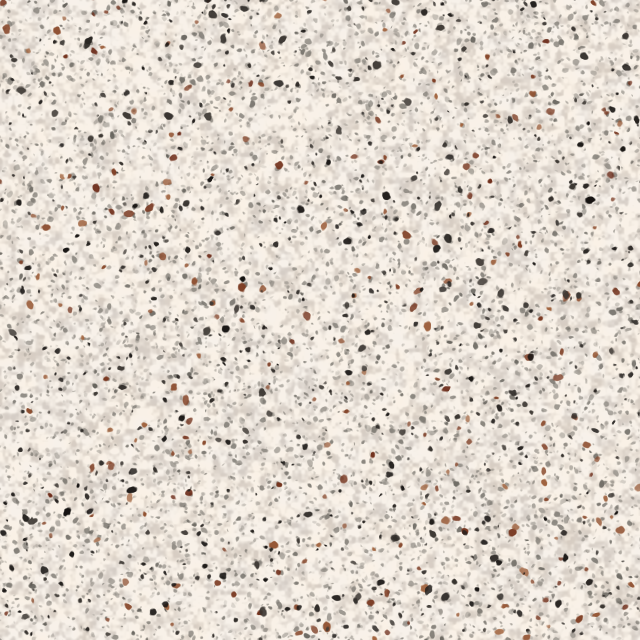
Write a Shadertoy shader that draws this texture.

```glsl
// Fine terrazzo: cream stone with scattered grey, rust and black grains.

const vec3 CREAM      = vec3(0.975, 0.947, 0.910);
const vec3 PALE_GREY  = vec3(0.840, 0.805, 0.770);
const vec3 MID_GREY   = vec3(0.600, 0.580, 0.550);
const vec3 DARK_GREY  = vec3(0.360, 0.350, 0.325);
const vec3 TAN        = vec3(0.640, 0.400, 0.250);
const vec3 RUST       = vec3(0.400, 0.140, 0.070);
const vec3 CHARCOAL   = vec3(0.250, 0.230, 0.210);
const vec3 BLACK      = vec3(0.070, 0.060, 0.055);

// Integer hash: three random values in 0..1 per cell and seed
vec3 hash3(vec2 cell, int seed) {
    uvec3 v = uvec3(ivec3(ivec2(cell), seed));
    v = v * 1664525u + 1013904223u;
    v.x += v.y * v.z; v.y += v.z * v.x; v.z += v.x * v.y;
    v ^= v >> 16u;
    v.x += v.y * v.z; v.y += v.z * v.x; v.z += v.x * v.y;
    return vec3(v >> 8u) / 16777216.0;
}

float valueNoise(vec2 p, int seed) {
    vec2 cell = floor(p);
    vec2 f = fract(p);
    f = f * f * (3.0 - 2.0 * f);
    float low = mix(hash3(cell, seed).x, hash3(cell + vec2(1, 0), seed).x, f.x);
    float high = mix(hash3(cell + vec2(0, 1), seed).x, hash3(cell + vec2(1, 1), seed).x, f.x);
    return mix(low, high, f.y);
}

// Distance to a slightly stretched, randomly turned grain
float grainDistance(vec2 p, float radius, float angle, float stretch) {
    float c = cos(angle), s = sin(angle);
    p = mat2(c, -s, s, c) * p;
    return length(p * vec2(1.0 / stretch, stretch)) - radius;
}

// Lays one jittered layer of grains over the given colour
vec3 scatterGrains(vec3 under, vec2 uv, float cells, float density, vec2 radii,
                   vec3 light, vec3 dark, vec2 opacity, float soft, int seed) {
    vec2 home = floor(uv * cells);
    vec3 color = under;
    for (int y = -1; y <= 1; y++) {
        for (int x = -1; x <= 1; x++) {
            vec2 cell = home + vec2(x, y);
            vec3 place = hash3(cell, seed);
            if (place.z > density) continue;
            vec3 form = hash3(cell, seed + 1);
            vec3 tint = hash3(cell, seed + 2);
            float radius = mix(radii.x, radii.y, form.x * form.x);
            vec2 offset = uv - (cell + place.xy) / cells;
            float d = grainDistance(offset, radius, form.y * 6.2832, 1.0 + 0.3 * form.z);
            float cover = 1.0 - smoothstep(-soft, soft, d);
            color = mix(color, mix(light, dark, tint.x), cover * mix(opacity.x, opacity.y, tint.y));
        }
    }
    return color;
}

// Cloudy cream ground with fine grey mottling
vec3 stoneGround(vec2 uv) {
    float mottle = 0.6 * valueNoise(uv * 95.0, 1) + 0.4 * valueNoise(uv * 190.0, 2);
    float cloud = valueNoise(uv * 7.0, 3) + valueNoise(uv * 17.0, 4) - 1.0;
    float grey = smoothstep(0.33, 0.87, mottle + 0.08 * cloud);
    float warmth = valueNoise(uv * 45.0, 5) - 0.5;
    return mix(CREAM, PALE_GREY, grey) + warmth * vec3(0.012, 0.0, -0.018);
}

void mainImage(out vec4 fragColor, in vec2 fragCoord) {
    float canvas = min(iResolution.x, iResolution.y);
    vec2 uv = fragCoord / canvas;
    float soft = max(0.0015, 0.75 / canvas);

    // Ragged outlines from a small warp
    vec2 warp = vec2(valueNoise(uv * 210.0, 6), valueNoise(uv * 210.0, 7)) - 0.5;
    vec2 p = uv + 0.0022 * warp;

    vec3 color = stoneGround(uv);
    color = scatterGrains(color, p, 130.0, 0.24, vec2(0.0014, 0.0034),
                          MID_GREY, DARK_GREY, vec2(0.20, 0.70), soft, 10);
    color = scatterGrains(color, p, 80.0, 0.24, vec2(0.0022, 0.0050),
                          MID_GREY, DARK_GREY, vec2(0.45, 0.95), soft, 20);
    color = scatterGrains(color, p, 40.0, 0.16, vec2(0.0028, 0.0066),
                          TAN, RUST, vec2(0.70, 1.00), soft, 30);
    color = scatterGrains(color, p, 70.0, 0.07, vec2(0.0016, 0.0030),
                          CHARCOAL, BLACK, vec2(0.70, 1.00), soft, 40);
    color = scatterGrains(color, p, 45.0, 0.19, vec2(0.0027, 0.0066),
                          CHARCOAL, BLACK, vec2(0.80, 1.00), soft, 50);

    fragColor = vec4(clamp(color, 0.0, 1.0), 1.0);
}
```
